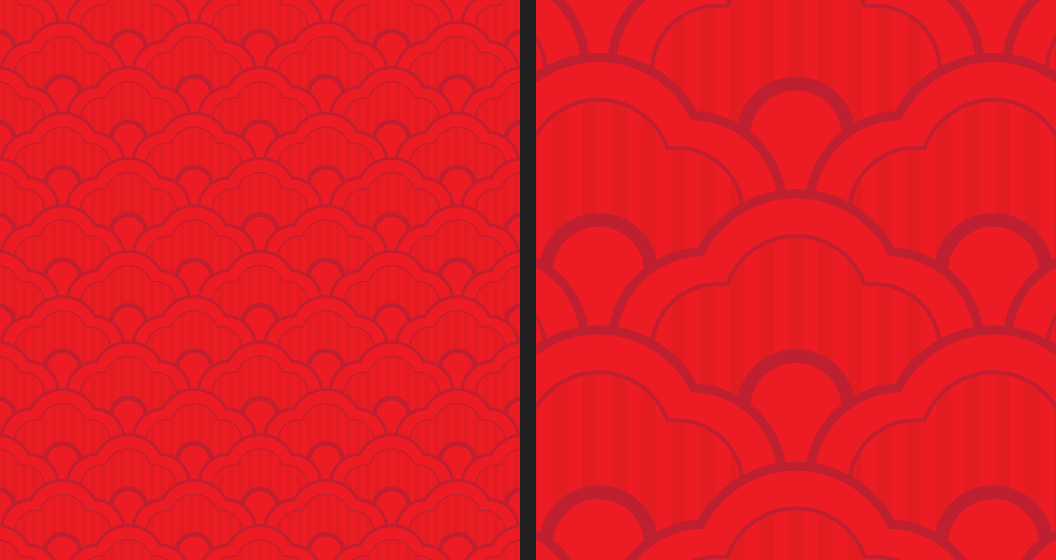
Left: the whole. Right: its middle third, enlarged.
Write a WebGL 1 fragment shader that draws this pattern.

```glsl
precision highp float;

uniform vec2 u_resolution;

// Lengths below are in units of one horizontal repeat
const float REPEATS_PER_HEIGHT = 4.255;
const float FIRST_TOP = 0.169;
const float ROW_STEP = 0.345;
const float SEAM_GAP = 0.015;
const float STRIPES_PER_REPEAT = 13.4;

const vec3 BRIGHT_RED = vec3(0.93, 0.11, 0.14);
const vec3 STRIPE_RED = vec3(0.89, 0.11, 0.135);
const vec3 LINE_RED = vec3(0.75, 0.12, 0.18);

// Antialiased coverage of the region where dist < 0
float coverage(float dist, float pixel) {
  return 1.0 - smoothstep(-0.5 * pixel, 0.5 * pixel, dist);
}

// Rounded top with straight sides running down; y points down
float archDistance(vec2 p, float halfFlat, float centreY, float radius) {
  vec2 q = vec2(abs(p.x) - halfFlat, centreY - p.y);
  return length(max(q, 0.0)) - radius;
}

// Domed top lobe joined to two lower shoulders
float cloudDistance(vec2 p, float domeY, float domeRadius,
                    vec2 shoulder, float shoulderRadius) {
  float dome = length(p - vec2(0.0, domeY)) - domeRadius;
  return min(dome, archDistance(p, shoulder.x, shoulder.y, shoulderRadius));
}

vec3 paintShape(vec3 below, vec3 fill, float dist, float lineWidth, float pixel) {
  vec3 color = mix(below, fill, coverage(dist, pixel));
  return mix(color, LINE_RED, coverage(abs(dist) - 0.5 * lineWidth, pixel));
}

vec3 stripes(float x, float pixel) {
  float wave = abs(fract(x * STRIPES_PER_REPEAT + 0.5) - 0.5) - 0.25;
  return mix(BRIGHT_RED, STRIPE_RED, coverage(wave / STRIPES_PER_REPEAT, pixel));
}

// Every fourth row leaves a slightly wider gap
float rowTop(float row) {
  return row * ROW_STEP + floor(row / 4.0) * SEAM_GAP;
}

vec3 paintRow(vec3 below, vec2 p, float row, vec3 striped, float pixel) {
  float y = p.y - rowTop(row);
  float shift = 0.5 * mod(row + 1.0, 2.0);
  vec2 cloud = vec2(fract(p.x - shift + 0.5) - 0.5, y);
  vec2 gap = vec2(fract(p.x - shift) - 0.5, y);

  float arch = archDistance(gap, 0.0, 0.199, 0.133);
  float outer = cloudDistance(cloud, 0.272, 0.272, vec2(0.233, 0.380), 0.233);
  float inner = cloudDistance(cloud, 0.292, 0.185, vec2(0.199, 0.395), 0.166);

  vec3 color = paintShape(below, BRIGHT_RED, arch, 0.035, pixel);
  color = paintShape(color, BRIGHT_RED, outer, 0.023, pixel);
  return paintShape(color, striped, inner, 0.010, pixel);
}

void main() {
  vec2 p = vec2(gl_FragCoord.x - 0.5 * u_resolution.x,
                u_resolution.y - gl_FragCoord.y);
  p *= REPEATS_PER_HEIGHT / u_resolution.y;
  p.y -= FIRST_TOP;
  float pixel = REPEATS_PER_HEIGHT / u_resolution.y;

  vec3 striped = stripes(p.x, pixel);
  float nearestRow = floor(p.y / (ROW_STEP + 0.25 * SEAM_GAP));

  // Lower rows overlap the ones above
  vec3 color = BRIGHT_RED;
  for (int i = -3; i <= 1; i++) {
    color = paintRow(color, p, nearestRow + float(i), striped, pixel);
  }
  gl_FragColor = vec4(color, 1.0);
}
```
